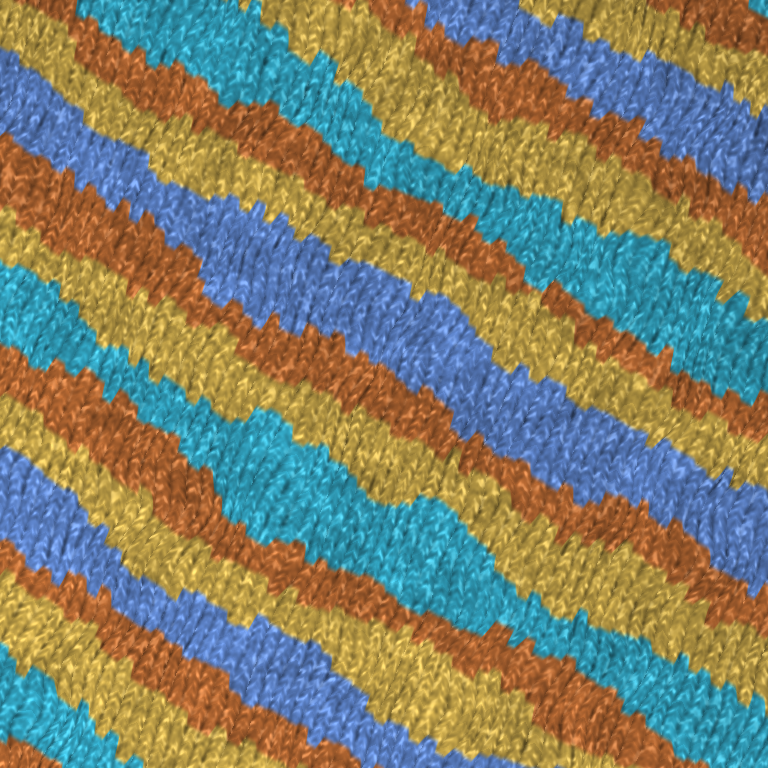
A WebGL 1 fragment shader for this texture:

```glsl
precision highp float;

uniform vec2 u_resolution;

float hash(vec2 p) {
  vec3 q = fract(p.xyx * 0.1031);
  q += dot(q, q.yzx + 33.33);
  return fract((q.x + q.y) * q.z);
}

float noise(vec2 p) {
  vec2 i = floor(p);
  vec2 f = fract(p);
  f = f * f * (3.0 - 2.0 * f);
  return mix(mix(hash(i), hash(i + vec2(1.0, 0.0)), f.x),
             mix(hash(i + vec2(0.0, 1.0)), hash(i + vec2(1.0, 1.0)), f.x), f.y);
}

// Edge displacement: slow drift plus a jump at every rib
float edgeOffset(float rib, float edge) {
  float i = floor(rib);
  float jump = smoothstep(0.65, 1.0, fract(rib));
  float jitter = mix(hash(vec2(i, edge)), hash(vec2(i + 1.0, edge)), jump);
  float drift = noise(vec2((i + jump) * 0.14, edge * 7.0 + 3.0));
  return 0.22 * (drift - 0.5) + 0.12 * (jitter - 0.5);
}

// Diagonal bands: blue or teal, then rust, then gold
vec3 stripes(vec2 p, float rib) {
  vec3 gold = vec3(0.67, 0.56, 0.25);
  vec3 rust = vec3(0.61, 0.35, 0.17);
  vec3 teal = vec3(0.17, 0.56, 0.66);
  vec3 blue = vec3(0.32, 0.45, 0.69);
  float depth = (1.0 - p.y - 0.6 * p.x - 0.085) / 0.26;
  depth += 0.2 * (noise(p * 3.5 + 5.0) - 0.5);
  vec3 color = gold;
  for (int k = 0; k < 24; k++) {
    float edge = float(k);
    float group = floor((edge + 0.5) / 3.0) - 3.0;
    float part = mod(edge + 0.5, 3.0);
    vec3 band = mod(group + 0.5, 2.0) < 1.0 ? blue : teal;
    float start = group;
    if (part > 2.0) {
      band = gold;
      start += 0.66;
    } else if (part > 1.0) {
      band = rust;
      start += 0.39;
    }
    float d = depth - start - edgeOffset(rib, edge);
    color = mix(color, band, smoothstep(-0.022, 0.022, d));
  }
  return color;
}

void main() {
  vec2 p = gl_FragCoord.xy / u_resolution;

  // Knit frame: ribs lean to the right, stitches run along them
  float rib = (p.x * 0.93 - p.y * 0.37) / 0.0175 + 1.3 * (noise(p * 15.0) - 0.5) + 40.0;
  float across = abs(fract(rib) - 0.5);
  float row = (p.x * 0.37 + p.y * 0.93) / 0.0125
            + across * 1.4 + hash(vec2(floor(rib), 9.0));
  vec3 color = stripes(p, rib);

  // Rib grooves and stitch shadows
  float groove = smoothstep(0.22, 0.5, across) * (0.4 + 0.9 * noise(p * 38.0));
  float stitch = 0.5 + 0.5 * cos(6.2832 * row);
  float shade = 1.06 - 0.2 * groove + 0.09 * (stitch - 0.5);
  shade += 0.12 * (hash(vec2(floor(rib), floor(row))) - 0.5) * stitch;

  // Yarn fuzz, uneven pile and light from the lower left
  float fuzz = noise(vec2(rib * 3.6, row * 2.0));
  float fleck = noise(p * 190.0 + 11.0);
  shade += 0.3 * (fuzz - 0.5) + 0.24 * (fleck - 0.5);
  shade += 0.16 * (noise(p * 24.0 + 2.0) - 0.5);
  shade *= 1.04 - 0.08 * (p.x + p.y - 0.5);
  color *= shade;

  // Pale fibre tips and dark gaps
  color += vec3(0.14, 0.14, 0.13) * smoothstep(0.5, 0.95, fuzz * 0.6 + fleck * 0.4);
  float gap = smoothstep(0.68, 0.9, noise(p * 75.0 + 31.0)) * groove;
  color *= 1.0 - 0.25 * gap;

  gl_FragColor = vec4(clamp(color, 0.0, 1.0), 1.0);
}
```
